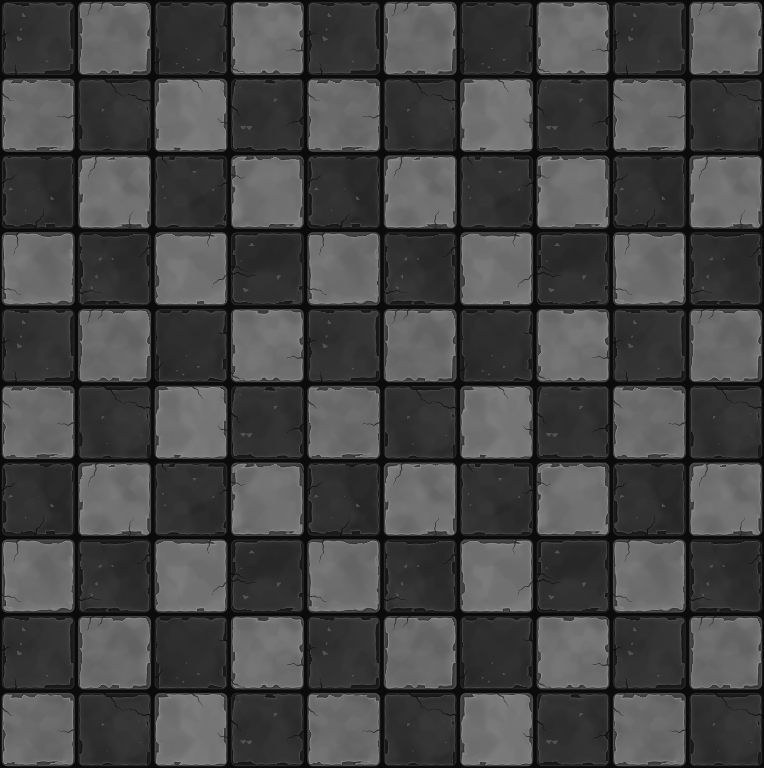
This texture is drawn by a WebGL 2 fragment shader. Its source:

```glsl
#version 300 es
precision highp float;
uniform vec2 u_resolution;
out vec4 outColor;

const float TILES = 10.0;          // tiles across and down
const float PERIOD = 4.0;          // tiles before the wear repeats
const float BODY_HALF = 0.477;
const float FACE_HALF = 0.457;
const float BODY_ROUND = 0.075;
const float FACE_ROUND = 0.045;
const float CHIP_DEPTH = 0.038;
const float RIM_WIDTH = 0.006;
const float CRACK_WIDTH = 0.009;
const int CRACKS = 2;
const int SPECKS = 4;
const float GROUT = 0.045;
// x: dark tile, y: light tile
const vec2 FACE_LOW = vec2(0.150, 0.375);
const vec2 FACE_HIGH = vec2(0.215, 0.475);
const vec2 BEVEL = vec2(0.105, 0.255);
const vec2 BEVEL_LINE = vec2(0.185, 0.330);
const vec2 RIM = vec2(0.300, 0.560);
const vec2 CRACK = vec2(0.055, 0.150);
const float SPECK = 0.36;

vec2 hash2(vec2 p) {
  vec3 q = fract(p.xyx * vec3(0.1031, 0.1030, 0.0973));
  q += dot(q, q.yzx + 33.33);
  return fract((q.xx + q.yz) * q.zy);
}

// Cellular noise whose cell tones blend softly into each other
float softCells(vec2 p) {
  vec2 cell = floor(p);
  float tone = 0.0, total = 0.0;
  for (int y = -1; y <= 1; y++)
    for (int x = -1; x <= 1; x++) {
      vec2 c = cell + vec2(x, y);
      vec2 away = c + hash2(c) - p;
      float weight = exp(-9.0 * dot(away, away));
      tone += weight * hash2(c + 57.0).x;
      total += weight;
    }
  return tone / total;
}

float roundBox(vec2 p, float halfSize, float radius) {
  vec2 q = abs(p) - halfSize + radius;
  return length(max(q, 0.0)) + min(max(q.x, q.y), 0.0) - radius;
}

vec2 turn(vec2 p, float angle) {
  float c = cos(angle), s = sin(angle);
  return vec2(c * p.x + s * p.y, c * p.y - s * p.x);
}

float inside(float d, float soft) { return 1.0 - smoothstep(-soft, soft, d); }
float line(float d, float width, float soft) { return inside(abs(d) - width, soft); }

// Tapered crack running inward from a random place on one edge
float crackDistance(vec2 p, vec2 seed) {
  vec2 place = hash2(seed), bend = hash2(seed + 19.0);
  vec2 q = turn(p, floor(place.x * 4.0) * 1.570796);
  q = turn(q - vec2(-FACE_HALF, (place.y - 0.5) * 0.8), (bend.x - 0.5) * 1.6);
  float reach = mix(0.10, 0.34, bend.y * bend.y);
  float wander = 0.014 * sin(q.x * 27.0 + place.y * 6.0) + 0.006 * sin(q.x * 71.0);
  float width = CRACK_WIDTH * (1.0 - q.x / reach);
  return max(abs(q.y + wander) - width, q.x - reach);
}

// Small uneven pit, sized at random
float speckDistance(vec2 p, vec2 seed) {
  vec2 q = p - (hash2(seed) - 0.5) * 0.76;
  vec2 shape = hash2(seed + 7.0);
  q = turn(q, shape.x * 6.283) * vec2(1.0, 1.5);
  float radius = mix(0.007, 0.035, shape.y * shape.y);
  return length(q) - radius * (1.0 + 0.25 * sin(3.0 * atan(q.y, q.x + 0.0001)));
}

void main() {
  vec2 grid = gl_FragCoord.xy / u_resolution * TILES;
  float soft = 0.7 * TILES / u_resolution.y;
  vec2 cell = floor(grid);
  vec2 p = fract(grid) - 0.5;
  vec2 seed = mod(cell, PERIOD) * 17.0 + 5.0;
  float isLight = 1.0 - mod(cell.x + cell.y, 2.0);

  // Chipped outline of the raised face
  float chip = CHIP_DEPTH * smoothstep(0.48, 0.85, softCells(p * 7.0 + seed * 3.0));
  float ripple = 0.003 * (sin(p.x * 43.0 + seed.y) + sin(p.y * 37.0 + seed.x));
  float body = roundBox(p, BODY_HALF, BODY_ROUND);
  float face = roundBox(p, FACE_HALF, FACE_ROUND) + chip + ripple;

  // Clouded stone, a little different from tile to tile
  float cloud = 0.65 * softCells(p * 2.6 + seed) + 0.35 * softCells(p * 6.0 + seed + 31.0);
  cloud += 0.35 * (hash2(seed + 3.0).x - 0.5);
  float stone = mix(mix(FACE_LOW.x, FACE_HIGH.x, cloud), mix(FACE_LOW.y, FACE_HIGH.y, cloud), isLight);
  stone += 0.025 * smoothstep(-0.07, 0.0, face);

  // Pale pits, on dark tiles only
  for (int i = 0; i < SPECKS; i++) {
    float d = speckDistance(p, seed + float(i) * 11.0);
    stone = mix(stone, SPECK, 0.75 * inside(d, soft) * (1.0 - isLight));
  }

  // Rim, bevel and grout
  float rimGlow = line(face + RIM_WIDTH, RIM_WIDTH, soft) * mix(0.55, 1.0, softCells(p * 4.0 + seed + 71.0));
  stone = mix(stone, mix(RIM.x, RIM.y, isLight), rimGlow);
  float bevel = mix(BEVEL.x, BEVEL.y, isLight);
  bevel = mix(bevel, mix(BEVEL_LINE.x, BEVEL_LINE.y, isLight), line(body + 0.009, 0.004, soft));
  bevel *= 1.0 - 0.3 * line(face - 0.008, 0.004, soft);
  float shade = mix(bevel, stone, inside(face, soft));

  // Cracks cut through face and bevel
  for (int i = 0; i < CRACKS; i++) {
    float d = crackDistance(p, seed + float(i) * 23.0 + 101.0);
    shade = mix(shade, mix(CRACK.x, CRACK.y, isLight), 0.9 * inside(d, soft));
  }
  shade = mix(GROUT, shade, inside(body, soft));
  outColor = vec4(vec3(shade), 1.0);
}
```
